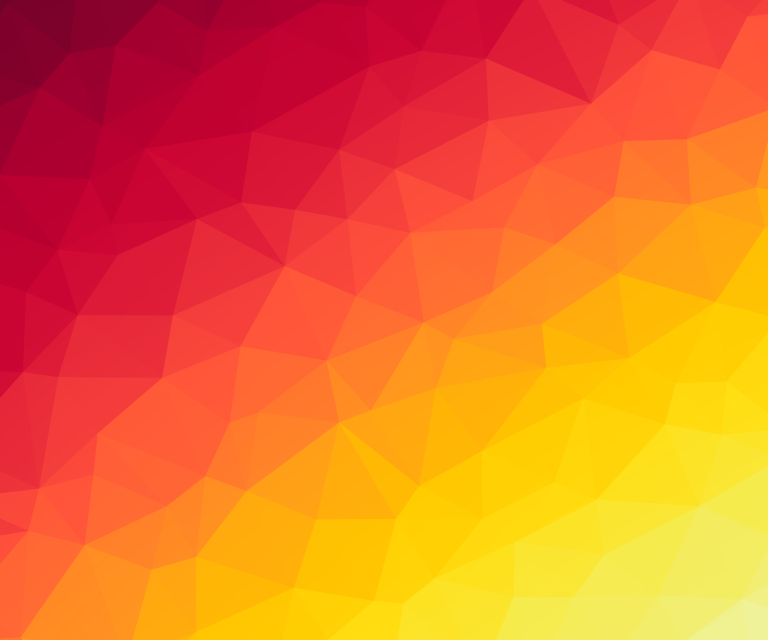
Give the GLSL for this background, as a WebGL 1 fragment shader.

```glsl
precision highp float;
// Low-poly mesh of flat triangles, shaded from dark crimson to pale yellow.

uniform vec2 u_resolution;

const float CELL = 0.108;   // mesh spacing, in canvas heights
const float JITTER = 0.74;  // how far vertices stray inside their cells
const float TILT = 0.4;     // mesh rotation in radians

vec2 hash2(vec2 p) {
  vec3 q = fract(p.xyx * vec3(0.1031, 0.1030, 0.0973));
  q += dot(q, q.yzx + 33.33);
  return fract((q.xx + q.yz) * q.zy);
}

float cross2(vec2 a, vec2 b) {
  return a.x * b.y - a.y * b.x;
}

mat2 rotation(float angle) {
  float c = cos(angle), s = sin(angle);
  return mat2(c, s, -s, c);
}

// Colour ramp
vec3 stop(vec3 previous, vec3 next, float from, float to, float t) {
  return mix(previous, next, clamp((t - from) / (to - from), 0.0, 1.0));
}

vec3 ramp(float t) {
  vec3 c = vec3(0.44, 0.01, 0.16);
  c = stop(c, vec3(0.57, 0.00, 0.18), 0.00, 0.13, t);
  c = stop(c, vec3(0.73, 0.00, 0.19), 0.13, 0.28, t);
  c = stop(c, vec3(0.80, 0.02, 0.20), 0.28, 0.39, t);
  c = stop(c, vec3(0.88, 0.12, 0.22), 0.39, 0.50, t);
  c = stop(c, vec3(0.95, 0.23, 0.23), 0.50, 0.58, t);
  c = stop(c, vec3(1.00, 0.32, 0.23), 0.58, 0.65, t);
  c = stop(c, vec3(1.00, 0.42, 0.20), 0.65, 0.735, t);
  c = stop(c, vec3(1.00, 0.59, 0.12), 0.735, 0.845, t);
  c = stop(c, vec3(1.00, 0.71, 0.02), 0.845, 0.94, t);
  c = stop(c, vec3(1.00, 0.80, 0.00), 0.94, 1.035, t);
  c = stop(c, vec3(1.00, 0.87, 0.07), 1.035, 1.15, t);
  c = stop(c, vec3(0.97, 0.92, 0.27), 1.15, 1.255, t);
  c = stop(c, vec3(0.95, 0.93, 0.42), 1.255, 1.38, t);
  return stop(c, vec3(0.94, 0.95, 0.60), 1.38, 1.486, t);
}

// Position along the slightly bowed diagonal, from the top left corner
float diagonal(vec2 p) {
  vec2 q = vec2(p.x, 1.0 - p.y);
  float along = dot(q, vec2(0.55, 0.83));
  float across = dot(q, vec2(0.83, -0.55)) - 0.235;
  return along - 0.128 * across * across;
}

// Mesh
vec2 vertex(vec2 cell) {
  return cell + 0.5 + JITTER * (hash2(cell + 47.0) - 0.5);
}

float edgeDistance(vec2 p, vec2 a, vec2 b) {
  return cross2(b - a, p - a) / length(b - a);
}

// Triangle colour, premultiplied by its smooth coverage
vec4 facet(vec2 p, vec2 a, vec2 b, vec2 c, float pixel) {
  float inside = min(edgeDistance(p, a, b),
                     min(edgeDistance(p, b, c), edgeDistance(p, c, a)));
  float coverage = clamp(inside / pixel + 0.5, 0.0, 1.0);
  vec2 center = (a + b + c) / 3.0;
  float shift = 0.03 * (hash2(floor(center * 16.0)).x - 0.5);
  vec2 shadePoint = rotation(-TILT) * mix(center, p, 0.15) * CELL;
  return vec4(ramp(diagonal(shadePoint) + shift), 1.0) * coverage;
}

// Split a cell along the diagonal that gives the fuller triangles
vec4 quad(vec2 p, vec2 cell, float pixel) {
  vec2 a = vertex(cell);
  vec2 b = vertex(cell + vec2(1.0, 0.0));
  vec2 c = vertex(cell + vec2(1.0, 1.0));
  vec2 d = vertex(cell + vec2(0.0, 1.0));
  float angleTest = cross2(c - b, a - b) * dot(a - d, c - d)
                  + dot(c - b, a - b) * cross2(a - d, c - d);
  if (angleTest < 0.0) {
    return facet(p, a, b, d, pixel) + facet(p, b, c, d, pixel);
  }
  return facet(p, a, b, c, pixel) + facet(p, a, c, d, pixel);
}

void main() {
  vec2 canvas = gl_FragCoord.xy / u_resolution.y;
  vec2 p = rotation(TILT) * canvas / CELL;
  float pixel = 1.0 / (u_resolution.y * CELL);
  vec2 home = floor(p - 0.5);

  // A faint smooth base keeps the weighted sum well defined
  vec4 sum = vec4(ramp(diagonal(canvas)), 1.0) * 0.001;
  for (int y = -1; y <= 1; y++) {
    for (int x = -1; x <= 1; x++) {
      sum += quad(p, home + vec2(float(x), float(y)), pixel);
    }
  }
  gl_FragColor = vec4(sum.rgb / sum.a, 1.0);
}
```
